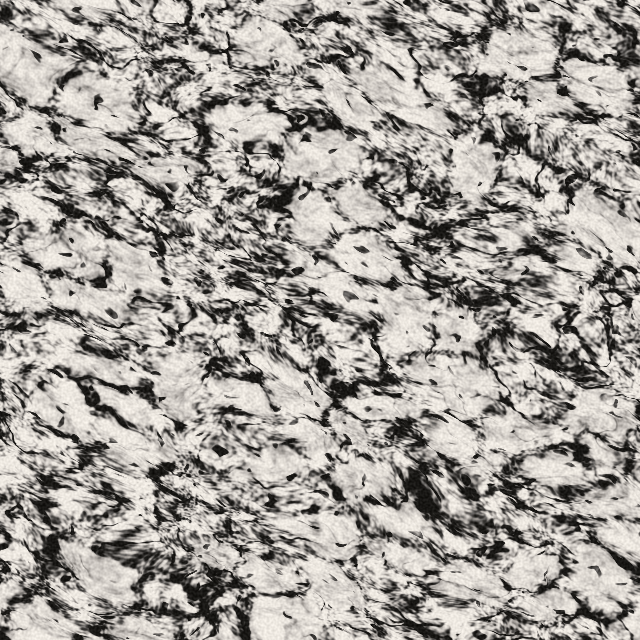
Write a WebGL 1 fragment shader that draws this texture.

```glsl
precision highp float;
// Polished granite: pale feldspar grains, smoky quartz and slanted dark mica streaks.
uniform vec2 u_resolution;

// Mineral colours from dark to pale
const vec3 MICA    = vec3(0.095, 0.09, 0.08);
const vec3 SLATE   = vec3(0.26, 0.25, 0.24);
const vec3 SMOKE   = vec3(0.42, 0.41, 0.40);
const vec3 QUARTZ  = vec3(0.60, 0.58, 0.56);
const vec3 FELDSPAR = vec3(0.76, 0.74, 0.72);
const vec3 CHALK   = vec3(0.935, 0.915, 0.885);

// Layout, in canvas units
const float SLANT = -0.40;             // streak direction in radians
const vec2 STRETCH = vec2(0.68, 1.15); // grains are longer along the streaks
const float GRAIN_FREQ = 13.0;
const float MOTTLE_FREQ = 24.0;
const float VEIN_FREQ = 12.0;
const float VEIN_WIDTH = 0.38;
const float VEIN_DEPTH = 2.5;
const float CRYSTAL_SHARE = 0.42;      // share of grains that are clear crystals
const float CRYSTAL_LIFT = 1.1;
const float CRYSTAL_CONTRAST = 0.38;

// Spread of the mineral field, used to set the share of each colour
const float FIELD_MEAN = 0.46;
const float FIELD_SPREAD = 1.3;

float hash(vec2 p) {
  vec3 h = fract(vec3(p.xyx) * 0.1031);
  h += dot(h, h.yzx + 33.33);
  return fract((h.x + h.y) * h.z);
}

float cornerSlope(vec2 cell, vec2 offset) {
  float angle = 6.2832 * hash(cell);
  return dot(vec2(cos(angle), sin(angle)), offset);
}

// Gradient noise scaled to unit standard deviation
float noise(vec2 p) {
  vec2 i = floor(p), f = fract(p);
  vec2 w = f * f * f * (f * (f * 6.0 - 15.0) + 10.0);
  vec2 e = vec2(1.0, 0.0);
  float low = mix(cornerSlope(i, f), cornerSlope(i + e, f - e), w.x);
  float high = mix(cornerSlope(i + e.yx, f - e.yx), cornerSlope(i + 1.0, f - 1.0), w.x);
  return 4.6 * mix(low, high, w.y);
}

// Two independent noises that shift a point
vec2 drift(vec2 p, float freq) {
  return vec2(noise(p * freq + 7.0), noise(p * freq + 53.0));
}

// Cellular grains: x = distance to the border, y = random value of the grain
vec2 grains(vec2 p) {
  vec2 home = floor(p);
  float nearest = 9.0, second = 9.0, id = 0.0;
  for (int y = -1; y <= 1; y++) {
    for (int x = -1; x <= 1; x++) {
      vec2 cell = home + vec2(float(x), float(y));
      vec2 seed = cell + vec2(hash(cell + 17.0), hash(cell + 71.0));
      float d = length(p - seed);
      if (d < nearest) {
        second = nearest;
        nearest = d;
        id = hash(cell + 131.0);
      } else {
        second = min(second, d);
      }
    }
  }
  return vec2(second - nearest, id);
}

// Thin broken lines along the zero crossings of noise
float veins(vec2 p, float freq) {
  float line = 1.0 - smoothstep(0.0, VEIN_WIDTH, abs(noise(p * freq + 40.0)));
  return line * smoothstep(-0.6, 0.8, noise(p * freq * 0.8 + 90.0));
}

float rampStep(float from, float to, float x) {
  return clamp((x - from) / (to - from), 0.0, 1.0);
}

vec3 mineralColor(float rank) {
  vec3 c = mix(MICA, SLATE, rampStep(0.06, 0.165, rank));
  c = mix(c, SMOKE, rampStep(0.165, 0.28, rank));
  c = mix(c, QUARTZ, rampStep(0.28, 0.41, rank));
  c = mix(c, FELDSPAR, rampStep(0.41, 0.60, rank));
  return mix(c, CHALK, rampStep(0.60, 0.88, rank));
}

void main() {
  vec2 uv = gl_FragCoord.xy / min(u_resolution.x, u_resolution.y);

  // Slanted, stretched rock space with gentle folds and ragged edges
  float c = cos(SLANT), s = sin(SLANT);
  vec2 p = vec2(c * uv.x + s * uv.y, c * uv.y - s * uv.x) * STRETCH + 5.0;
  p += 0.008 * drift(p, 6.0);
  p += 0.0025 * drift(p, 26.0);
  vec2 ragged = p + 0.0016 * drift(p, 75.0);

  // Mottling from patches down to fine crystals
  float field = 0.2 * noise(uv * 5.0 + 12.0);
  float freq = MOTTLE_FREQ, weight = 0.62;
  for (int i = 0; i < 4; i++) {
    field += weight * noise(p * freq + 19.0);
    freq *= 2.05;
    weight *= 0.93;
  }

  // Grain borders, mica veins and clear crystals
  vec2 grain = grains(ragged * GRAIN_FREQ);
  field += 1.0 * smoothstep(0.0, 0.3, grain.x);
  field -= VEIN_DEPTH * (veins(ragged, VEIN_FREQ) + veins(ragged + 3.0, VEIN_FREQ * 2.0));
  float crystal = step(1.0 - CRYSTAL_SHARE, grain.y) * smoothstep(0.06, 0.26, grain.x);
  field = mix(field, CRYSTAL_LIFT + CRYSTAL_CONTRAST * field, crystal);
  field -= 2.2 * smoothstep(1.6, 2.1, noise(ragged * 60.0 + 61.0));

  // Rank of the field value picks the mineral
  float rank = 1.0 / (1.0 + exp(-1.702 * (field - FIELD_MEAN) / FIELD_SPREAD));
  float sparkle = 0.02 * noise(uv * 240.0);
  gl_FragColor = vec4(mineralColor(rank) + sparkle, 1.0);
}
```
